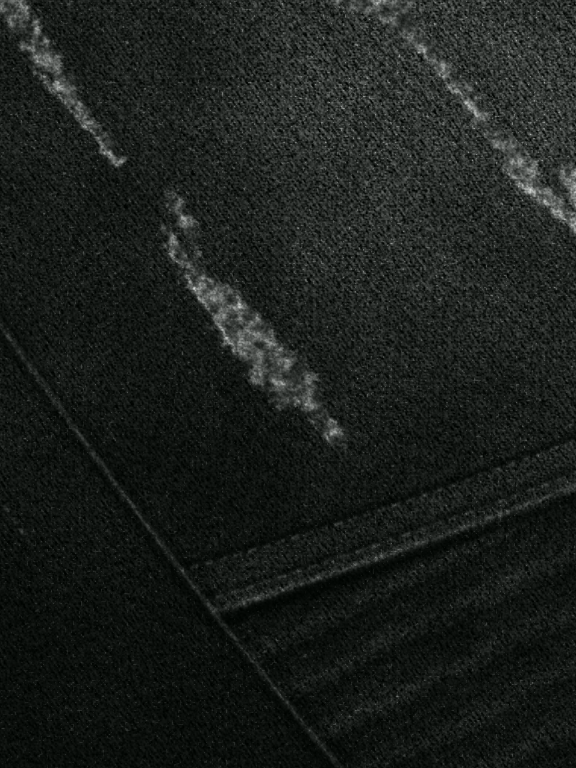
Reproduce this texture procedurally as a WebGL 1 fragment shader.

```glsl
precision highp float;
// Worn black denim with frayed tears, a diagonal seam, a stitched yoke and padded ribs.
uniform vec2 u_resolution;

float hash(vec2 p) {
  return fract(sin(dot(p, vec2(127.1, 311.7))) * 43758.5453);
}

float noise(vec2 p) {
  vec2 i = floor(p), f = fract(p);
  f = f * f * (3.0 - 2.0 * f);
  return mix(mix(hash(i), hash(i + vec2(1.0, 0.0)), f.x),
             mix(hash(i + vec2(0.0, 1.0)), hash(i + vec2(1.0, 1.0)), f.x), f.y);
}

float fbm(vec2 p) {
  float sum = 0.0, amp = 0.5;
  for (int i = 0; i < 4; i++) {
    sum += amp * noise(p);
    p = mat2(1.6, 1.2, -1.2, 1.6) * p + 7.3;
    amp *= 0.5;
  }
  return sum;
}

// Soft ridge of the given half width around d = 0.
float ridge(float d, float width) {
  return exp(-d * d / (width * width));
}

// Tapered capsule: positive inside, measured in canvas widths.
float strip(vec2 p, vec2 a, vec2 b, float ra, float rb) {
  vec2 ab = b - a;
  float t = clamp(dot(p - a, ab) / dot(ab, ab), 0.0, 1.0);
  return mix(ra, rb, t) - length(p - a - ab * t);
}

float stitches(float along, float d, float pitch) {
  float dash = abs(fract(along / pitch) - 0.5);
  return smoothstep(0.36, 0.2, dash) * ridge(d, 0.0035);
}

float tears(vec2 p) {
  // upper left
  float d = strip(p, vec2(0.0, 1.36), vec2(0.08, 1.235), 0.026, 0.021);
  d = max(d, strip(p, vec2(0.08, 1.235), vec2(0.205, 1.05), 0.020, 0.005));
  // centre
  d = max(d, strip(p, vec2(0.302, 0.985), vec2(0.334, 0.912), 0.012, 0.009));
  d = max(d, strip(p, vec2(0.285, 0.937), vec2(0.345, 0.850), 0.008, 0.022));
  d = max(d, strip(p, vec2(0.345, 0.850), vec2(0.435, 0.745), 0.024, 0.043));
  d = max(d, strip(p, vec2(0.435, 0.745), vec2(0.505, 0.662), 0.043, 0.037));
  d = max(d, strip(p, vec2(0.525, 0.665), vec2(0.587, 0.570), 0.025, 0.013));
  // upper right
  d = max(d, strip(p, vec2(0.60, 1.345), vec2(0.69, 1.305), 0.020, 0.027));
  d = max(d, strip(p, vec2(0.69, 1.305), vec2(0.77, 1.215), 0.027, 0.012));
  d = max(d, strip(p, vec2(0.77, 1.215), vec2(0.845, 1.115), 0.012, 0.010));
  d = max(d, strip(p, vec2(0.855, 1.10), vec2(0.91, 1.035), 0.015, 0.024));
  d = max(d, strip(p, vec2(0.91, 1.025), vec2(1.01, 0.94), 0.016, 0.012));
  return max(d, strip(p, vec2(0.985, 1.03), vec2(1.01, 0.98), 0.019, 0.018));
}

// Bright thread along the lower left lip of each tear.
float lips(vec2 p) {
  float d = strip(p, vec2(0.06, 1.215), vec2(0.205, 1.048), 0.0, 0.0);
  d = max(d, strip(p, vec2(0.287, 0.905), vec2(0.410, 0.722), 0.0, 0.0));
  d = max(d, strip(p, vec2(0.70, 1.275), vec2(0.83, 1.135), 0.0, 0.0));
  return max(d, strip(p, vec2(0.89, 1.025), vec2(1.0, 0.935), 0.0, 0.0));
}

void main() {
  vec2 p = gl_FragCoord.xy / u_resolution.x;

  // Signed heights over the seam, the two yoke lines and the ribs
  float seam = p.y - 0.769 + 1.303 * p.x + 0.016 * sin(5.32 * clamp(p.x, 0.0, 0.59));
  float seamDist = seam * 0.61;
  float u = p.x - 0.347, v = p.x - 0.382;
  float upper = p.y - 0.352 - 0.28 * u - 0.08 * u * u;
  float lower = p.y - 0.271 - 0.31 * v - 0.06 * v * v;
  float rib = (p.y - 0.5 * p.x + 0.05 + 0.022 * (noise(p * 14.0) - 0.5)) / 0.1;
  float right = smoothstep(-0.003, 0.003, seamDist);
  float below = right * smoothstep(0.004, -0.004, lower);
  float yoke = right * (1.0 - below);

  // Broad light, brightest at the upper right
  float light = 0.085 + 0.085 * smoothstep(0.2, 0.65, p.x) * smoothstep(0.5, 1.1, p.y);
  light += 0.022 * smoothstep(0.7, 1.2, p.y);
  light -= 0.025 * ridge(length(p - vec2(0.33, 0.5)), 0.17);
  light += 0.025 * smoothstep(0.012, -0.012, upper) * smoothstep(0.25, 0.5, p.x);
  light = mix(mix(0.05, 0.08, smoothstep(0.2, 0.7, p.y)), light, right);

  // Padded ribs with dark puckered grooves
  float groove = abs(fract(rib + 0.5) - 0.5);
  float padding = 0.04 + 0.055 * smoothstep(0.02, 0.3, groove) * (0.6 + 0.4 * sin(6.2832 * (rib + 0.08)));
  light = mix(light, padding + 0.02 * smoothstep(0.4, 1.0, p.x), below);
  light *= 0.7 + 0.6 * fbm(p * 9.0);

  // Folds and shadows along the seams
  light *= 1.0 - 0.5 * yoke * ridge(upper - 0.008, 0.008);
  light *= 1.0 - 0.4 * yoke * ridge(lower - 0.034, 0.008);
  light *= 1.0 - 0.6 * right * ridge(lower + 0.016, 0.012);
  light *= 1.0 - 0.4 * ridge(seamDist + 0.012, 0.010);
  light *= 1.0 - 0.3 * ridge(seamDist - 0.014, 0.012);

  // Twill weave and pale specks
  vec2 w = mat2(0.82, -0.57, 0.57, 0.82) * p;
  float grain = 0.5 * noise(w * vec2(340.0, 220.0)) + 0.5 * noise(p * 380.0);
  float twill = 0.5 + 0.5 * sin(w.x * 760.0 + 3.0 * noise(p * 45.0));
  light *= max(0.0, 1.0 + 2.3 * (grain - 0.5) + 0.4 * (twill - 0.5));
  light += (0.05 + 0.7 * light) * smoothstep(0.78, 0.98, noise(p * 290.0 + 31.0));

  // Worn seam edge, yoke edge and thread
  float wear = 0.15 + 1.3 * noise(p * 130.0) * noise(p * 260.0 + 5.0) + 0.25 * grain;
  light += 0.16 * wear * ridge(seamDist, 0.0045);
  light += 0.17 * wear * right * ridge(lower - 0.004, 0.006) * (0.5 + fbm(p * 18.0));
  light += 0.16 * wear * yoke * stitches(p.x, upper, 0.025);
  light += 0.16 * wear * yoke * stitches(p.x + 0.01, lower - 0.027, 0.027);
  light += 0.06 * below * stitches(p.x, (rib - floor(rib + 0.5)) * 0.09 - 0.008, 0.022) * wear;
  float cuff = p.y - 0.465 + 1.4 * p.x;
  light += 0.15 * wear * stitches(p.y, cuff * 0.58, 0.02) * smoothstep(0.07, 0.03, p.x);

  // Frayed cotton with soft ragged borders and bright lint
  float fuzz = fbm(p * 60.0);
  float torn = tears(p + 0.014 * (vec2(noise(p * 55.0), noise(p * 55.0 + 19.0)) - 0.5));
  float cover = smoothstep(-0.009, 0.012, torn + 0.03 * (fuzz - 0.5));
  float lint = 0.07 + 0.75 * fuzz * fuzz + 0.32 * noise(p * 110.0) * noise(p * 190.0);
  lint += 0.15 * smoothstep(0.86, 1.0, p.x) * smoothstep(0.9, 1.0, p.y);
  light = mix(light, lint * (0.55 + 0.9 * grain), cover * 0.9);
  float lip = lips(p + 0.006 * (noise(p * 60.0) - 0.5));
  light += 0.42 * ridge(lip, 0.005) * noise(p * 150.0) * (0.4 + grain);

  gl_FragColor = vec4(clamp(light + vec3(-0.007, 0.008, -0.004), 0.0, 1.0), 1.0);
}
```
